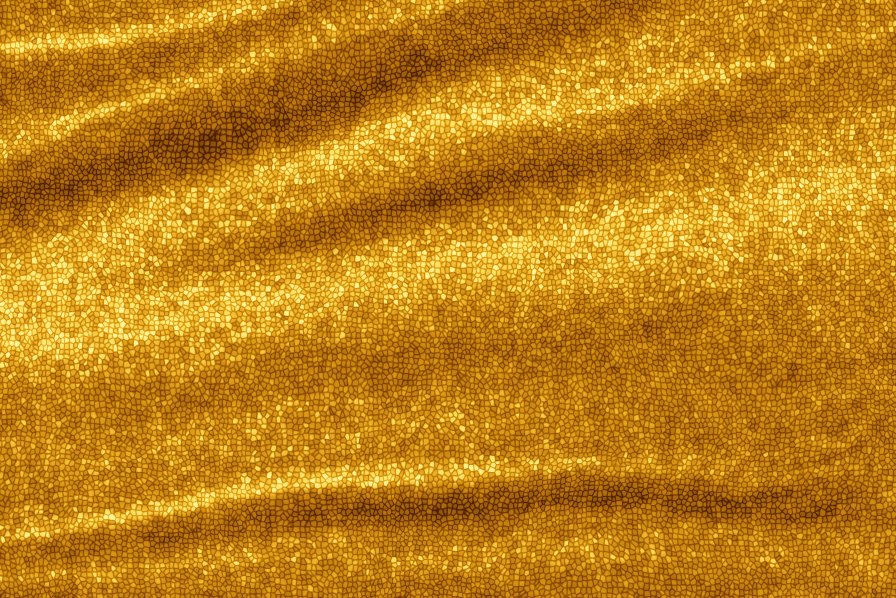
Give the GLSL for this texture, as a WebGL 1 fragment shader.

```glsl
precision highp float;
// Draped gold foil fabric: soft diagonal folds covered in tiny glinting scales.

uniform vec2 u_resolution;

#define SCALES 122.0       // scales per canvas height
#define BASE_TONE 1.95     // tone of the flat cloth, 0 dark to 5 bright
#define SEAM_DEPTH 2.1     // darkness of the gaps between scales
#define TILT_SPREAD 1.9    // brightness difference from scale to scale
#define GLINT 1.7          // extra light on the best aligned scales
#define MOTTLE 0.65        // clumping of bright and dark scales
#define WRINKLE 0.55       // fine streaks along the folds

float hash(vec2 p) {
  vec3 q = fract(p.xyx * vec3(0.1031, 0.1030, 0.0973));
  q += dot(q, q.yzx + 33.33);
  return fract((q.x + q.y) * q.z);
}

vec2 hash2(vec2 p) {
  return vec2(hash(p), hash(p + 71.7));
}

float noise(vec2 p) {
  vec2 i = floor(p), f = fract(p);
  f = f * f * (3.0 - 2.0 * f);
  return mix(mix(hash(i), hash(i + vec2(1, 0)), f.x),
             mix(hash(i + vec2(0, 1)), hash(i + vec2(1, 1)), f.x), f.y);
}

// Soft band along a parabola; width is (below, above), span is (centre, reach) in x.
float fold(vec2 p, vec3 arc, vec2 width, vec2 span) {
  float d = p.y - (arc.x + p.x * (arc.y + p.x * arc.z));
  float across = d / (d < 0.0 ? width.x : width.y);
  float along = (p.x - span.x) / span.y;
  return exp(-across * across - along * along);
}

// Broad light and shade of the draped cloth.
float drape(vec2 p) {
  p.y += 0.02 * (noise(p * vec2(4.0, 6.0)) - 0.5);
  float t = BASE_TONE;
  // lit ridges
  t += 2.3 * fold(p, vec3(0.91, 0.14, 0.09), vec2(0.016, 0.022), vec2(0.15, 0.5));
  t += 2.1 * fold(p, vec3(0.745, 0.41, -0.1), vec2(0.018, 0.026), vec2(0.35, 0.6));
  t += 1.9 * fold(p, vec3(0.55, 0.31, 0.03), vec2(0.07, 0.045), vec2(0.4, 0.75));
  t += 1.8 * fold(p, vec3(0.70, 0.05, 0.08), vec2(0.016, 0.024), vec2(1.15, 0.5));
  t += 1.9 * fold(p, vec3(0.455, 0.10, 0.04), vec2(0.075, 0.06), vec2(0.65, 1.1));
  t += 0.9 * fold(p, vec3(0.42, 0.05, 0.0), vec2(0.10, 0.12), vec2(0.0, 0.4));
  t += 0.7 * fold(p, vec3(0.60, 0.05, 0.0), vec2(0.16, 0.14), vec2(1.4, 0.35));
  t += 0.6 * fold(p, vec3(0.22, 0.12, 0.0), vec2(0.05, 0.05), vec2(0.35, 0.6));
  t += 2.6 * fold(p, vec3(0.10, 0.23, -0.115), vec2(0.012, 0.022), vec2(0.45, 0.65));
  t += 0.9 * fold(p, vec3(0.02, 0.13, -0.07), vec2(0.025, 0.025), vec2(0.6, 0.8));
  // shaded valleys
  t -= 0.7 * fold(p, vec3(0.84, 0.20, 0.0), vec2(0.04, 0.035), vec2(0.2, 0.6));
  t -= 1.7 * fold(p, vec3(0.655, 0.33, 0.0), vec2(0.05, 0.05), vec2(0.4, 0.75));
  t -= 1.5 * fold(p, vec3(0.46, 0.28, 0.0), vec2(0.035, 0.05), vec2(0.85, 0.5));
  t -= 0.6 * fold(p, vec3(0.33, 0.16, -0.04), vec2(0.06, 0.05), vec2(0.6, 0.8));
  t -= 1.5 * fold(p, vec3(0.045, 0.23, -0.115), vec2(0.025, 0.035), vec2(0.9, 0.9));
  t -= 0.6 * fold(p, vec3(0.0), vec2(0.04), vec2(1.2, 0.7));
  // fine wrinkles running with the folds
  vec2 q = vec2(p.x, p.y - 0.2 * p.x * (0.5 + p.y));
  return t + WRINKLE * (noise(q * vec2(3.0, 28.0)) + noise(q * vec2(6.0, 60.0)) - 1.0);
}

// Irregular scales: x is the distance to the seam, y a random tilt.
vec2 scales(vec2 p) {
  vec2 cell = floor(p), f = fract(p), id = cell;
  float nearest = 9.0, second = 9.0;
  for (int j = -1; j <= 1; j++) {
    for (int i = -1; i <= 1; i++) {
      vec2 o = vec2(float(i), float(j));
      float d = length(o + 0.12 + 0.76 * hash2(cell + o) - f);
      if (d < nearest) {
        second = nearest;
        nearest = d;
        id = cell + o;
      } else {
        second = min(second, d);
      }
    }
  }
  return vec2(second - nearest, hash(id + 19.3));
}

// Gold from deep brown through amber to pale yellow.
vec3 gold(float t) {
  vec3 c = mix(vec3(0.30, 0.13, 0.01), vec3(0.49, 0.25, 0.02), clamp(t + 1.0, 0.0, 1.0));
  c = mix(c, vec3(0.62, 0.37, 0.03), clamp(t, 0.0, 1.0));
  c = mix(c, vec3(0.74, 0.47, 0.04), clamp(t - 1.0, 0.0, 1.0));
  c = mix(c, vec3(0.84, 0.58, 0.06), clamp(t - 2.0, 0.0, 1.0));
  c = mix(c, vec3(0.93, 0.71, 0.16), clamp(t - 3.0, 0.0, 1.0));
  c = mix(c, vec3(0.98, 0.87, 0.36), clamp(t - 4.0, 0.0, 1.0));
  return mix(c, vec3(1.0, 0.96, 0.62), clamp(0.5 * t - 2.5, 0.0, 1.0));
}

void main() {
  vec2 p = gl_FragCoord.xy / u_resolution.y;
  float light = drape(p) + MOTTLE * (noise(p * 34.0) + noise(p * 75.0) - 1.0);
  float lit = smoothstep(1.2, 3.6, light);
  vec2 bend = 0.02 * vec2(noise(p * 7.0), noise(p * 7.0 + 40.0));
  vec3 color = vec3(0.0);
  // four samples per pixel keep the small scales smooth
  for (int k = 0; k < 4; k++) {
    vec2 offset = vec2(mod(float(k), 2.0), floor(float(k) / 2.0)) * 0.5 - 0.25;
    vec2 s = scales((p + bend + offset / u_resolution.y) * SCALES * vec2(1.0, 0.9));
    float body = smoothstep(0.02, 0.42, s.x);
    float tilt = TILT_SPREAD * (s.y - 0.5) * mix(0.6, 1.1, lit);
    float glint = GLINT * pow(s.y, 6.0) * body * lit;
    color += gold(light + SEAM_DEPTH * (body - 0.6) + tilt + glint);
  }
  gl_FragColor = vec4(color * 0.25, 1.0);
}
```
